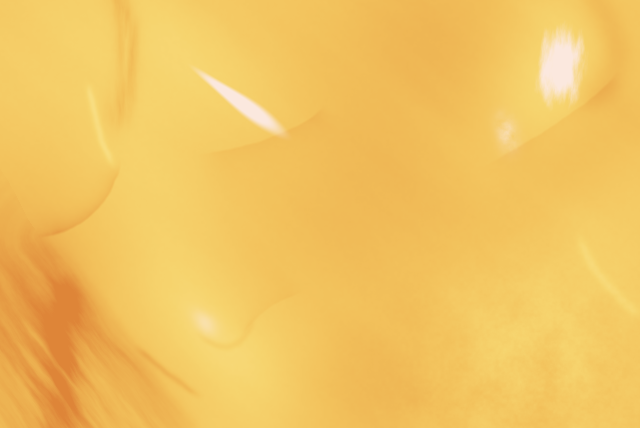
This background is drawn by a WebGL 1 fragment shader. Its source:

```glsl
precision highp float;
// Marbled golden fluid with amber folds, orange flow lines and two pale glints.
uniform vec2 u_resolution;

float hash(vec2 p) {
  p = fract(p * vec2(0.1031, 0.1137));
  p += dot(p, p.yx + 33.33);
  return fract((p.x + p.y) * p.x * 7.31);
}

float noise(vec2 p) {
  vec2 i = floor(p), f = fract(p);
  f = f * f * (3.0 - 2.0 * f);
  return mix(mix(hash(i), hash(i + vec2(1, 0)), f.x),
             mix(hash(i + vec2(0, 1)), hash(i + vec2(1, 1)), f.x), f.y);
}

// Layered noise, centred on zero.
float fbm(vec2 p) {
  float sum = 0.0, amp = 0.5;
  for (int i = 0; i < 5; i++) {
    sum += amp * (noise(p + 40.0) - 0.5);
    p = mat2(1.6, 1.2, -1.2, 1.6) * p + 7.3;
    amp *= 0.5;
  }
  return sum;
}

vec2 turn(vec2 p, float angle) {
  float c = cos(angle), s = sin(angle);
  return vec2(c * p.x + s * p.y, c * p.y - s * p.x);
}

float glow(vec2 p, vec2 centre, vec2 radii, float angle) {
  vec2 q = turn(p - centre, angle) / radii;
  return exp(-dot(q, q));
}

// Quadratic curve: x = signed distance (positive on the left), y = position along it.
vec2 curve(vec2 p, vec2 a, vec2 b, vec2 c) {
  vec2 best = vec2(9.0, 0.0), start = a;
  for (int i = 1; i <= 14; i++) {
    float t = float(i) / 14.0;
    vec2 end = mix(mix(a, b, t), mix(b, c, t), t);
    vec2 e = end - start, q = p - start;
    float h = clamp(dot(q, e) / dot(e, e), 0.0, 1.0);
    float d = length(q - e * h);
    if (d < abs(best.x)) {
      best = vec2(e.x * q.y - e.y * q.x < 0.0 ? -d : d, t + (h - 1.0) / 14.0);
    }
    start = end;
  }
  return best;
}

float fadeEnds(float t) {
  return smoothstep(0.0, 0.2, t) * smoothstep(1.0, 0.8, t);
}

float strand(vec2 p, vec2 a, vec2 b, vec2 c, float width) {
  vec2 k = curve(p, a, b, c);
  return exp(-k.x * k.x / (width * width)) * fadeEnds(k.y);
}

// Crisp on the curve, fading away on one side of it.
float fold(vec2 p, vec2 a, vec2 b, vec2 c, float reach) {
  vec2 k = curve(p, a, b, c);
  return smoothstep(-0.004, 0.004, k.x) * exp(-abs(k.x) / reach) * fadeEnds(k.y);
}

vec3 goldRamp(float tone) {
  vec3 col = mix(vec3(0.87, 0.52, 0.22), vec3(0.92, 0.67, 0.30), clamp(tone + 2.0, 0.0, 1.0));
  col = mix(col, vec3(0.95, 0.76, 0.36), clamp(tone + 1.0, 0.0, 1.0));
  col = mix(col, vec3(0.965, 0.83, 0.43), clamp(tone, 0.0, 1.0));
  return mix(col, vec3(0.98, 0.89, 0.55), clamp(tone - 1.0, 0.0, 1.0));
}

// Broad light and dark pools.
float pools(vec2 p) {
  float tone = 0.25;
  tone += 0.35 * glow(p, vec2(0.08, 0.85), vec2(0.25, 0.3), 0.0);
  tone += 0.75 * glow(p, vec2(0.45, 0.85), vec2(0.3, 0.13), -0.65);
  tone += 0.6 * glow(p, vec2(0.36, 0.52), vec2(0.15, 0.32), 0.4);
  tone += 0.7 * glow(p, vec2(0.47, 0.25), vec2(0.18, 0.09), -0.8);
  tone += 0.6 * glow(p, vec2(0.6, 0.1), vec2(0.14, 0.18), 0.0);
  tone += 1.1 * glow(p, vec2(1.28, 0.83), vec2(0.12, 0.2), -0.25);
  tone += 0.6 * glow(p, vec2(1.2, 0.2), vec2(0.24, 0.16), 0.4);
  tone += 0.4 * glow(p, vec2(1.43, 0.4), vec2(0.13, 0.16), 0.0);
  tone -= 0.65 * glow(p, vec2(0.85, 0.55), vec2(0.26, 0.24), -0.5);
  tone -= 0.7 * glow(p, vec2(1.0, 0.93), vec2(0.24, 0.2), 0.0);
  tone -= 0.75 * glow(p, vec2(0.92, 0.1), vec2(0.2, 0.16), 0.3);
  tone -= 0.4 * glow(p, vec2(1.38, 0.65), vec2(0.28, 0.1), 0.6);
  return tone - 1.2 * glow(p, vec2(0.0, 0.35), vec2(0.22, 0.24), 0.0);
}

void main() {
  vec2 p = gl_FragCoord.xy / u_resolution * vec2(1.5, 1.0);
  vec2 w = p + 0.035 * vec2(fbm(p * 5.0), fbm(p * 5.0 + 19.0));
  float tone = pools(w) + 0.3 * fbm(turn(w, -0.7) * vec2(3.0, 16.0));

  // Orange flow in the lower left, striped along its own direction.
  vec2 flow = curve(w, vec2(0.098, 0.443), vec2(0.225, 0.255), vec2(0.45, -0.02));
  float stripes = fbm(vec2(flow.x * 55.0, flow.y * 4.0));
  float body = smoothstep(0.07, -0.03, flow.x) * glow(w, vec2(0.17, 0.08), vec2(0.24, 0.34), 0.3);
  tone += body * (2.2 * stripes - 1.0) - 0.7 * strand(w, vec2(0.05, 0.49), vec2(0.225, 0.255), vec2(0.5, -0.09), 0.035);
  tone -= 1.0 * strand(w, vec2(0.17, 0.38), vec2(0.13, 0.16), vec2(0.16, -0.15), 0.045);
  tone -= 0.9 * strand(w, vec2(0.31, 0.2), vec2(0.39, 0.13), vec2(0.48, 0.06), 0.008);

  // Folds and fine strands.
  tone -= 1.1 * fold(w, vec2(0.08, 0.44), vec2(0.265, 0.46), vec2(0.283, 0.64), 0.022);
  tone -= (0.9 + 2.0 * fbm(w * vec2(50.0, 9.0))) * strand(w, vec2(0.24, 1.08), vec2(0.37, 0.86), vec2(0.24, 0.67), 0.03);
  tone += 0.8 * strand(w, vec2(0.2, 0.81), vec2(0.22, 0.7), vec2(0.27, 0.6), 0.009);
  tone -= 0.6 * fold(w, vec2(0.77, 0.755), vec2(0.67, 0.66), vec2(0.45, 0.64), 0.05);
  tone -= 0.7 * strand(w, vec2(1.34, 1.06), vec2(1.56, 0.88), vec2(1.32, 0.73), 0.035);
  tone -= 0.6 * fold(w, vec2(1.45, 0.85), vec2(1.36, 0.73), vec2(1.13, 0.6), 0.05);
  tone -= 0.5 * strand(w, vec2(0.45, 0.24), vec2(0.56, 0.13), vec2(0.6, 0.27), 0.008);
  tone -= 0.4 * fold(w, vec2(0.56, 0.2), vec2(0.6, 0.28), vec2(0.72, 0.32), 0.04);
  tone += 0.6 * strand(w, vec2(1.35, 0.46), vec2(1.4, 0.32), vec2(1.52, 0.25), 0.012);

  // Speckled texture, strongest in the lower right.
  float rough = glow(p, vec2(1.26, 0.12), vec2(0.27, 0.25), 0.0);
  tone += rough * 1.5 * fbm(w * 14.0) + (0.12 + 0.5 * rough) * fbm(p * 110.0);
  vec3 col = goldRamp(tone);

  // Pale glints.
  vec3 blush = vec3(0.985, 0.91, 0.87);
  vec2 s = turn(p - vec2(0.562, 0.762), -0.63);
  float girth = 0.012 + 0.011 * smoothstep(-0.1, 0.08, s.x);
  float streak = smoothstep(1.25, 0.6, length(s / vec2(0.125, girth)));
  vec2 o = turn(w - vec2(1.312, 0.845), -0.13);
  float oval = smoothstep(1.2, 0.65, length(o / vec2(0.05, 0.1)) + 0.9 * fbm(o * vec2(45.0, 14.0)));
  float smear = glow(w, vec2(1.19, 0.685), vec2(0.022, 0.04), 0.3) * (0.6 + 1.5 * fbm(p * 35.0));
  float spot = 0.5 * glow(w, vec2(0.48, 0.25), vec2(0.035, 0.02), -0.7);
  float pale = max(max(streak, oval), max(smear, spot));
  gl_FragColor = vec4(mix(col, blush, clamp(pale, 0.0, 1.0)), 1.0);
}
```
